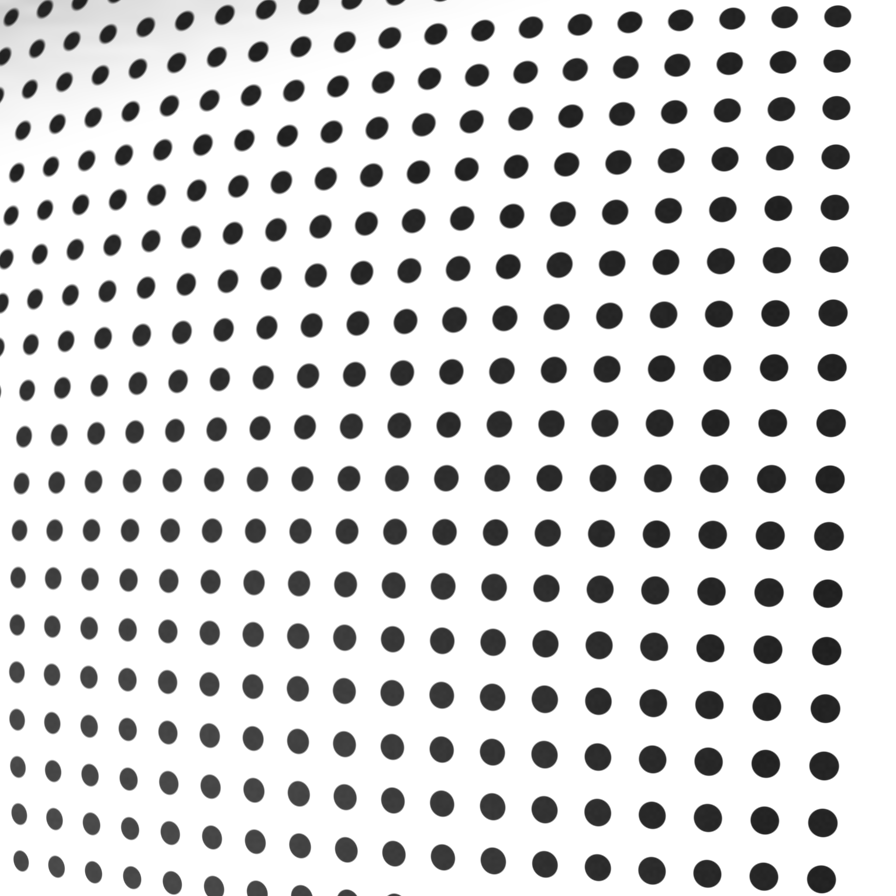
A Shadertoy shader for this pattern:

```glsl
// Dark round dots on a bent white sheet, seen receding toward the left.

float hash(vec2 p) {
    vec3 q = fract(vec3(p.xyx) * 0.1031);
    q += dot(q, q.yzx + 33.33);
    return fract((q.x + q.y) * q.z);
}

float valueNoise(vec2 p) {
    vec2 i = floor(p), f = fract(p);
    f = f * f * (3.0 - 2.0 * f);
    return mix(mix(hash(i), hash(i + vec2(1, 0)), f.x),
               mix(hash(i + vec2(0, 1)), hash(i + vec2(1, 1)), f.x), f.y);
}

// Sheet coordinates (columns from the right, rows from the top) to canvas, y down
vec2 bendSheet(vec2 g) {
    float c = g.x, r = g.y;
    float squeeze = 1.0 - (r - 11.0) * (r - 11.0) * (0.00083 - 0.000027 * c);
    float x = 0.935 - 0.001 * r * (0.72 + 0.026 * r)
            - 0.001 * c * (66.3 - 0.664 * c - 0.0064 * c * c) * squeeze;
    float tilt = 0.846 + r * (0.146 + r * (0.00128 * r - 0.0445));
    float bow = 0.204 - 0.0176 * r;
    float y = 0.0182 + 0.001 * r * (48.8 + 1.276 * r - 0.0352 * r * r)
            + 0.001 * c * (tilt + bow * c);
    return vec2(x, y);
}

mat2 sheetSlope(vec2 g) {
    vec2 e = vec2(0.05, 0.0);
    return mat2(bendSheet(g + e.xy) - bendSheet(g - e.xy),
                bendSheet(g + e.yx) - bendSheet(g - e.yx)) * 10.0;
}

void mainImage(out vec4 fragColor, in vec2 fragCoord) {
    vec2 p = fragCoord / iResolution.xy;
    p.y = 1.0 - p.y;

    // Invert the bend with Newton steps
    vec2 g = vec2((0.935 - p.x) * 18.0, p.y * 17.0);
    for (int i = 0; i < 4; i++)
        g += inverse(sheetSlope(g)) * (p - bendSheet(g));

    // Nearest dot; the sheet ends at its right-hand column
    vec2 cell = round(g);
    cell.x = max(cell.x, 0.0);
    float jitter = hash(cell + 40.0) - 0.5;
    float radius = 0.248 - 0.00009 * cell.x * cell.x + 0.006 * jitter;
    float spacing = sqrt(abs(determinant(sheetSlope(cell))));
    float dist = (length(g - cell) - radius) * spacing;

    // Softer focus toward the upper left
    float blur = 0.0011 + 0.0012 * (1.0 - p.x) * (1.0 - p.y);
    float edge = max(blur, 0.75 / iResolution.y);
    float dot_ = 1.0 - smoothstep(-edge, edge, dist);

    // Paper with a faint streaked shadow in the upper left corner
    float shadow = smoothstep(0.2, -0.05, p.y + 0.3 * p.x);
    float streaks = valueNoise(p * vec2(25.0, 90.0)) - 0.5;
    float paper = 1.0 - shadow * (0.19 + 0.06 * streaks);

    // Ink fades toward the lower left
    float fade = smoothstep(0.1, 0.95, p.y) * smoothstep(0.95, 0.15, p.x);
    float grain = valueNoise(p * 260.0) - 0.5;
    float ink = 0.135 + 0.15 * fade + 0.015 * jitter + 0.02 * grain;

    fragColor = vec4(vec3(mix(paper, ink, dot_)), 1.0);
}
```
